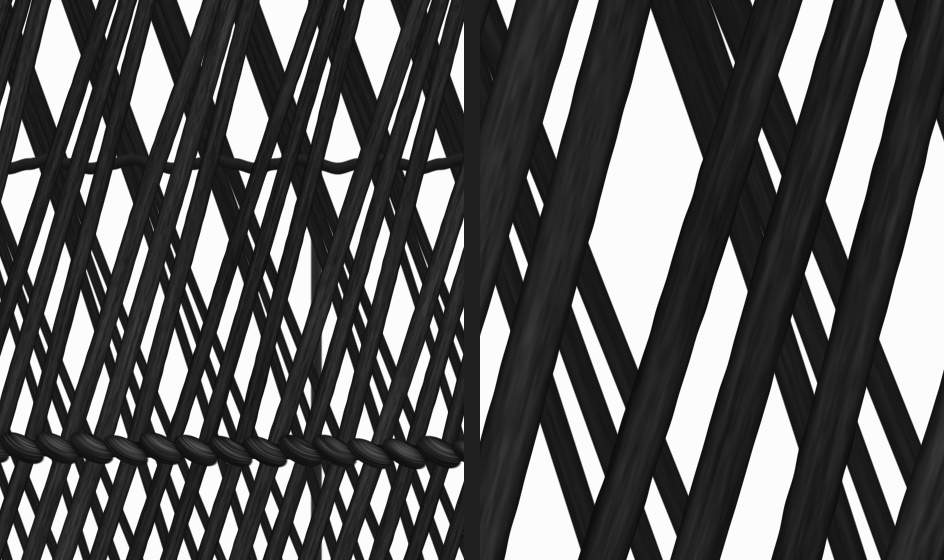
Left, the full canvas; right, a detail of the centre.
This pattern is drawn by a Shadertoy shader. Its source:

```glsl
// Black wicker lattice on white: front canes in fanning groups of three, thinner
// back canes crossing them, a wavy hoop behind and a twisted binding in front.
// Each layer is a repeat along x, sheared by depth, shaded with value noise.
#define FRONT_PITCH 0.1862
#define FRONT_START 0.3776
#define FRONT_SLOPE -0.326
#define FRONT_HALF 0.0168
#define BACK_PITCH 0.1471
#define BACK_START 0.285
#define BACK_SLOPE 0.36
#define HOOP_DEPTH 0.293
#define BIND_DEPTH 0.800
#define BIND_TILT 0.5
#define PAPER 0.99
#define GRAIN 0.13

float hash(vec2 p) {
    vec3 q = fract(p.xyx * 0.1031);
    q += dot(q, q.yzx + 33.33);
    return fract((q.x + q.y) * q.z);
}

float noise(vec2 p) {
    vec2 i = floor(p), f = fract(p);
    f = f * f * (3.0 - 2.0 * f);
    return mix(mix(hash(i), hash(i + vec2(1, 0)), f.x),
               mix(hash(i + vec2(0, 1)), hash(i + vec2(1, 1)), f.x), f.y);
}

// Coverage of a shape with signed distance d
float cover(float d, float soft) {
    return 1.0 - smoothstep(-soft, soft, d);
}

// Tone of split cane: long fibres, fine pits and dark rounded edges
float caneTone(float across, float along, float seed) {
    float fibre = noise(vec2(across * 4.0 + seed * 91.0, along * 9.0 + seed * 37.0));
    float pits = noise(vec2(across * 9.0 + seed * 53.0, along * 75.0));
    float rounded = 1.0 - pow(min(abs(across), 1.0), 3.0);
    return 0.055 + rounded * (0.025 + GRAIN * (0.75 * fibre + 0.45 * pits));
}

// Back canes: triples that merge to a broad band at the top
float backCanes(float tone, float x, float depth, float px) {
    float u = x - BACK_START - BACK_SLOPE * depth;
    float group = floor(u / BACK_PITCH + 0.5);
    u -= group * BACK_PITCH;
    float gap = 0.012 + 0.034 * pow(depth, 1.5);
    float halfWidth = mix(0.0165, 0.0088, smoothstep(0.0, 0.55, depth));
    for (int k = -1; k <= 1; k++) {
        float seed = hash(vec2(group + 40.0, float(k) + 7.0));
        float w = halfWidth * (0.88 + 0.24 * seed);
        float off = u - float(k) * gap - 0.005 * (seed - 0.5);
        float shade = 0.045 + 0.4 * caneTone(off / w, depth, seed);
        tone = mix(tone, shade, cover(abs(off) - w, 1.3 * px));
    }
    return tone;
}

// Front canes: triples spreading evenly by the time they reach the binding
float frontCanes(float tone, float x, float depth, float px) {
    float u = x - FRONT_START - FRONT_SLOPE * depth;
    float group = floor(u / FRONT_PITCH + 0.2);
    u -= group * FRONT_PITCH;
    float gap = mix(0.036, FRONT_PITCH / 3.0, min(depth / BIND_DEPTH, 1.0));
    for (int k = 0; k < 3; k++) {
        float seed = hash(vec2(group + 20.0, float(k) + 3.0));
        float w = FRONT_HALF * (0.86 + 0.26 * seed);
        float sway = 0.007 * (noise(vec2(depth * 3.0, seed * 80.0)) - 0.5);
        float rough = 0.0012 * (noise(vec2(depth * 60.0, seed * 60.0)) - 0.5);
        float off = u - float(k) * gap - sway;
        float shade = caneTone(off / w, depth, seed) * (0.82 + 0.36 * seed);
        tone = mix(tone, shade, cover(abs(off) - w - rough, px));
    }
    return tone;
}

// Hoop weaving round the back canes, with a plain upright below it
float hoop(float tone, float x, float depth, float px) {
    float wave = sin(6.2832 * (x / BACK_PITCH + 0.15));
    float off = depth - HOOP_DEPTH - 0.008 * wave * abs(wave);
    float shade = 0.07 + 0.07 * smoothstep(0.01, -0.008, off);
    return mix(tone, shade, cover(abs(off) - 0.0105, 1.3 * px));
}

float upright(float tone, float x, float depth, float px) {
    float off = x - 0.565;
    float inside = cover(abs(off) - 0.0095, 1.5 * px) * step(HOOP_DEPTH, depth);
    return mix(tone, 0.14 + 6.0 * abs(off), inside);
}

// Twisted binding: overlapping slanted lobes, one per front cane
float binding(float tone, float x, float depth, float px) {
    float pitch = FRONT_PITCH / 3.0;
    float y = depth - BIND_DEPTH - 0.012 * x;
    tone = mix(tone, 0.05, cover(abs(y) - 0.014, px));
    float cell = floor((x - 0.039) / pitch + 0.5);
    float c = cos(BIND_TILT), s = sin(BIND_TILT);
    for (int j = -1; j <= 1; j++) {
        float id = cell + float(j);
        float seed = hash(vec2(id + 60.0, 11.0));
        vec2 q = vec2(x - 0.039 - id * pitch, y + 0.005 * (seed - 0.5));
        q = vec2(c * q.x + s * q.y, c * q.y - s * q.x);
        float r = length(q / vec2(0.043, 0.020 + 0.003 * seed));
        float bend = q.y + 7.0 * q.x * q.x;
        float strands = noise(vec2(q.x * 18.0 + seed * 40.0, bend * 420.0));
        float light = max(1.0 - r * r, 0.0) * smoothstep(0.018, -0.012, q.y);
        float shade = 0.05 + light * (0.08 + 0.28 * strands) + 0.04 * strands;
        tone = mix(tone, shade, cover((r - 1.0) * 0.021, px));
    }
    return tone;
}

void mainImage(out vec4 fragColor, in vec2 fragCoord) {
    float px = 0.8 / iResolution.y;
    float x = fragCoord.x / iResolution.y;
    float depth = 1.0 - fragCoord.y / iResolution.y;
    float tone = upright(PAPER, x, depth, px);
    tone = backCanes(tone, x, depth, px);
    tone = hoop(tone, x, depth, px);
    tone = frontCanes(tone, x, depth, px);
    tone = binding(tone, x, depth, px);
    fragColor = vec4(vec3(tone), 1.0);
}
```
